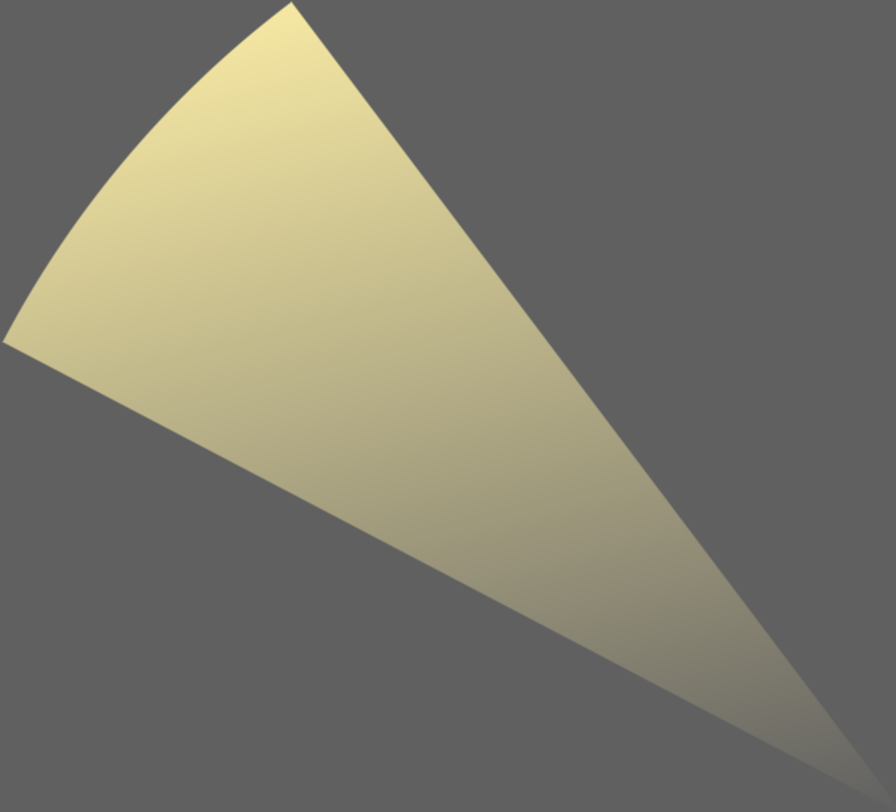
A WebGL 2 fragment shader for this background:

```glsl
#version 300 es
precision highp float;
// A pale yellow beam of light on flat grey: a circular sector whose tip lies
// just past the lower right corner. The shape is a distance function, and its
// opacity follows a slanted linear gradient that fades out toward the tip.

uniform vec2 u_resolution;
out vec4 fragColor;

// Lengths are in canvas heights, angles in radians
#define APEX vec2(1.1131, -0.0033)
#define RADIUS 1.2532
#define AXIS_ANGLE 2.4375
#define HALF_ANGLE 0.2210
#define FADE_ANGLE 1.816
#define FADE_LENGTH 1.225
#define EDGE_SOFTNESS 0.0028
#define BACKGROUND vec3(0.378)
#define BEAM_COLOR vec3(1.0, 0.943, 0.655)

vec2 direction(float angle) {
    return vec2(cos(angle), sin(angle));
}

// Signed distance bound of a sector with its tip at the origin
float sectorDistance(vec2 p, float axisAngle, float halfAngle, float radius) {
    vec2 axis = direction(axisAngle);
    vec2 q = vec2(dot(p, axis), abs(dot(p, vec2(-axis.y, axis.x))));
    float side = dot(q, vec2(-sin(halfAngle), cos(halfAngle)));
    return max(side, length(p) - radius);
}

void main() {
    vec2 p = gl_FragCoord.xy / u_resolution.y - APEX;

    // Shape with smooth edges, at least one pixel wide
    float softness = max(EDGE_SOFTNESS, 1.0 / u_resolution.y);
    float d = sectorDistance(p, AXIS_ANGLE, HALF_ANGLE, RADIUS);
    float coverage = clamp(0.5 - d / softness, 0.0, 1.0);

    // Opacity rises from the tip to the upper corner
    float opacity = clamp(dot(p, direction(FADE_ANGLE)) / FADE_LENGTH, 0.0, 1.0);

    fragColor = vec4(mix(BACKGROUND, BEAM_COLOR, coverage * opacity), 1.0);
}
```
